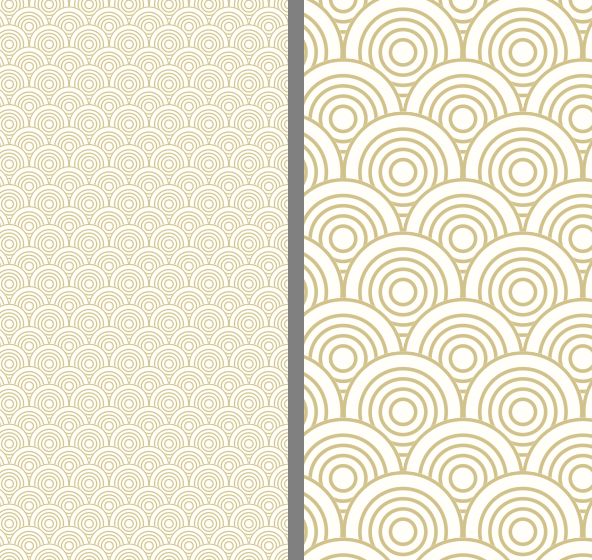
Left: the whole. Right: its middle third, enlarged.
Give the GLSL for this pattern, as a WebGL 1 fragment shader.

```glsl
precision highp float;

uniform vec2 u_resolution;

const float REPEATS_ACROSS = 7.21;
const float OUTER_RADIUS = 0.492;
const float LINE_HALF_WIDTH = 0.015;
const vec3 PAPER = vec3(1.0, 0.998, 0.975);
const vec3 GOLD = vec3(0.82, 0.76, 0.55);

// Smooth coverage of the region where the signed distance is negative
float coverage(float signedDistance, float pixel) {
    return 1.0 - smoothstep(-0.7 * pixel, 0.7 * pixel, signedDistance);
}

float ringLine(float distanceToCenter, float radius, float pixel) {
    return coverage(abs(distanceToCenter - radius) - LINE_HALF_WIDTH, pixel);
}

// Four evenly spaced inner rings and a rim set apart by a wider band
float scaleLines(float distanceToCenter, float pixel) {
    float lines = ringLine(distanceToCenter, OUTER_RADIUS, pixel);
    for (int i = 0; i < 4; i++) {
        float radius = 0.105 + 0.085 * float(i);
        lines = max(lines, ringLine(distanceToCenter, radius, pixel));
    }
    return lines;
}

// Rows alternate between two sideways offsets and two vertical gaps
vec2 rowOrigin(float row) {
    float odd = mod(row, 2.0);
    return vec2(0.73 + 0.5 * odd, 0.665 + floor(row * 0.5) + 0.445 * odd);
}

// Offset from the nearest scale center in a row
vec2 scaleOffset(vec2 point, vec2 origin) {
    vec2 offset = point - origin;
    return vec2(fract(offset.x + 0.5) - 0.5, offset.y);
}

// Paint rows from top to bottom so lower scales cover upper ones
vec3 overlappingScales(vec2 point, float pixel) {
    vec3 color = GOLD;
    float firstRow = 2.0 * floor(point.y - 0.665) - 1.0;
    for (int i = 0; i < 5; i++) {
        vec2 origin = rowOrigin(firstRow + float(i));
        float d = length(scaleOffset(point, origin));
        vec3 scaleColor = mix(PAPER, GOLD, scaleLines(d, pixel));
        float inside = coverage(d - OUTER_RADIUS - LINE_HALF_WIDTH, pixel);
        color = mix(color, scaleColor, inside);
    }
    return color;
}

void main() {
    // Vertical axis runs downward from the top edge
    float pixel = REPEATS_ACROSS / u_resolution.x;
    vec2 point = vec2(gl_FragCoord.x, u_resolution.y - gl_FragCoord.y) * pixel;
    gl_FragColor = vec4(overlappingScales(point, pixel), 1.0);
}
```
